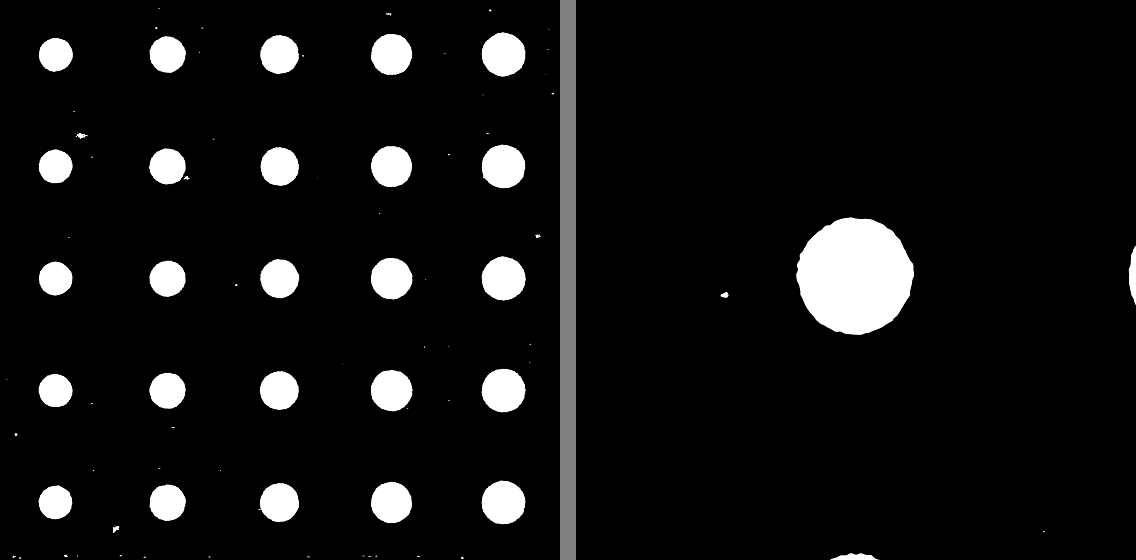
Left, the full canvas; right, a detail of the centre.
Reproduce this pattern procedurally as a WebGL 1 fragment shader.

```glsl
precision highp float;
// White dots on black in a five by five grid, growing from left to right.
// Value noise roughens each rim, and hashed cells scatter small ragged specks,
// a little more densely along the bottom border.

uniform vec2 u_resolution;

float hash(vec2 p) {
  vec3 q = fract(vec3(p.xyx) * 0.1031);
  q += dot(q, q.yzx + 33.33);
  return fract((q.x + q.y) * q.z);
}

float noise(vec2 p) {
  vec2 cell = floor(p);
  vec2 f = fract(p);
  f = f * f * (3.0 - 2.0 * f);
  float low = mix(hash(cell), hash(cell + vec2(1.0, 0.0)), f.x);
  float high = mix(hash(cell + vec2(0.0, 1.0)), hash(cell + 1.0), f.x);
  return mix(low, high, f.y);
}

// Signed distance to the nearest dot; the radius depends on its column.
float dotDistance(vec2 p) {
  vec2 grid = (p - vec2(-0.0008, 0.0025)) * 5.0;
  float column = clamp(floor(grid.x), 0.0, 4.0);
  float radius = 0.0299 + 0.00227 * column;
  float rough = 0.0014 * (noise(p * 75.0) - 0.5)
              + 0.0013 * (noise(p * 330.0 + 17.0) - 0.5);
  return length(fract(grid) - 0.5) * 0.2 - radius + rough;
}

// Signed distance to the speck in this cell, if the cell holds one.
float speckDistance(vec2 p, float cells, float chance, float size) {
  vec2 cell = floor(p * cells);
  vec2 center = 0.25 + 0.5 * vec2(hash(cell + 11.3), hash(cell + 47.9));
  vec2 offset = (fract(p * cells) - center) / cells;
  float stretch = mix(0.8, 1.9, hash(cell + 71.7));
  float radius = size * mix(0.5, 1.4, pow(hash(cell + 93.1), 2.0));
  float ragged = (noise(p * vec2(390.0, 520.0)) - 0.5) * radius * 1.6;
  float d = length(offset * vec2(1.0 / stretch, 1.0)) - radius + ragged;
  return hash(cell + 5.7) < chance ? d : 1.0;
}

void main() {
  vec2 p = gl_FragCoord.xy / u_resolution;
  float pixel = 1.0 / min(u_resolution.x, u_resolution.y);

  float dots = 1.0 - smoothstep(-0.5 * pixel, 0.5 * pixel, dotDistance(p));

  // Isolated flecks, a few larger crumbs, and grit along the border.
  float border = step(p.y, 0.01);
  float fleck = speckDistance(p, 27.0, 0.05, 0.0011);
  float crumb = speckDistance(p + 3.0, 11.0, 0.05, 0.0032);
  float grit = mix(1.0, speckDistance(p + 7.0, 90.0, 0.12, 0.0015), border);
  float speck = min(min(fleck, crumb), grit);
  float wear = 1.0 - smoothstep(-0.5 * pixel, 0.5 * pixel, speck);

  gl_FragColor = vec4(vec3(max(dots, wear)), 1.0);
}
```
